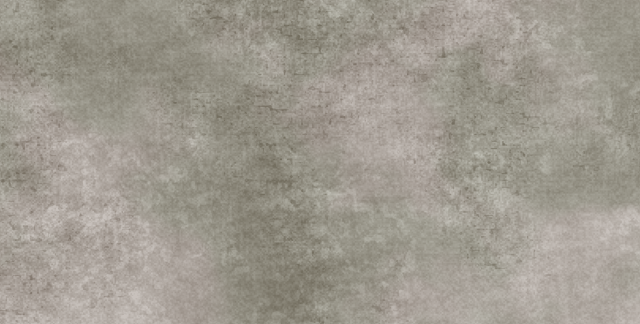
Reproduce this texture procedurally as a Shadertoy shader.

```glsl
// Weathered concrete slab: broad warm and greenish grey clouds carrying
// mottled stains, pale worn crust, small dark pits and a fine sandy grain.
// Every layer is value noise at its own scale, summed into one tone ramp.

const vec3 SHADOW_GREY = vec3(0.56, 0.53, 0.49);
const vec3 PALE_GREY   = vec3(0.71, 0.69, 0.66);
const vec3 MOSS_TINT   = vec3(-0.014, 0.001, -0.010);
const vec3 ROSE_TINT   = vec3(0.005, -0.004, 0.001);

float hash(vec2 p) {
    return fract(sin(dot(p, vec2(127.1, 311.7))) * 43758.5453);
}

float noise(vec2 p) {
    vec2 cell = floor(p);
    vec2 f = fract(p);
    f = f * f * (3.0 - 2.0 * f);
    float low  = mix(hash(cell), hash(cell + vec2(1.0, 0.0)), f.x);
    float high = mix(hash(cell + vec2(0.0, 1.0)), hash(cell + vec2(1.0, 1.0)), f.x);
    return mix(low, high, f.y);
}

// Sum of octaves, each turned to hide the lattice; result lies in 0..1.
float fbm(vec2 p, int octaves, float gain) {
    const mat2 TURN = mat2(0.8, 0.6, -0.6, 0.8);
    float sum = 0.0;
    float total = 0.0;
    float amplitude = 1.0;
    for (int i = 0; i < octaves; i++) {
        sum += amplitude * noise(p);
        total += amplitude;
        amplitude *= gain;
        p = TURN * p * 2.03 + vec2(17.3, 9.1);
    }
    return sum / total;
}

// Broad stains, bent by a second noise and slightly wider than tall.
float clouds(vec2 p) {
    vec2 bend = vec2(fbm(p * 3.0 + 4.7, 3, 0.5), fbm(p * 3.0 + 31.2, 3, 0.5)) - 0.5;
    return fbm((p + 0.28 * bend) * vec2(2.3, 2.9) + vec2(5.2, 1.3), 5, 0.5) - 0.5;
}

// Darker band left of the centre, lighter towards the lower right.
float slabShade(vec2 p, float aspect) {
    float x = p.x / aspect;
    float band = exp(-pow((x - 0.43) / 0.17, 2.0));
    float glow = smoothstep(0.45, 0.85, x) * smoothstep(0.75, 0.2, p.y);
    return 0.38 * glow - 0.40 * band;
}

// Small spots where noise of the given scale passes a threshold.
float spots(vec2 p, float scale, float threshold) {
    return smoothstep(threshold, threshold + 0.16, noise(p * scale));
}

void mainImage(out vec4 fragColor, in vec2 fragCoord) {
    vec2 p = fragCoord / iResolution.y;
    float aspect = iResolution.x / iResolution.y;

    // Worn zones hold more pits and crust than the smooth ones.
    float wear = smoothstep(0.40, 0.62, fbm(p * 3.4 + 52.0, 4, 0.55));
    float crustZone = smoothstep(0.44, 0.62, fbm(p * 4.2 + 83.0, 4, 0.55));

    // Large and middle scales
    float cloud = clouds(p);
    float tone = 0.62 + 1.75 * cloud + slabShade(p, aspect);
    tone += (0.75 + 0.6 * wear) * (fbm(p * 13.0 + 7.0, 4, 0.65) - 0.5);

    // Faint trowel streaks, nearly level
    vec2 streakPos = vec2(p.x + 0.15 * p.y, p.y - 0.12 * p.x);
    tone += 0.22 * (noise(streakPos * vec2(9.0, 58.0)) - 0.5);

    // Pale crust and dark pits
    float crust = smoothstep(0.50, 0.68, fbm(p * 42.0 + 21.0, 3, 0.6));
    tone += 0.36 * crust * crustZone;
    tone -= 0.55 * spots(p + 3.1, 92.0, 0.76) * (0.15 + 0.85 * wear);
    tone -= 0.50 * spots(p + 8.4, 44.0, 0.83) * wear;

    // Sandy grain
    float grain = noise(p * 205.0 + 11.0) - 0.5;
    float coarseGrain = noise(p * 118.0 + 37.0) - 0.5;
    tone += (0.42 + 0.25 * wear) * grain + 0.28 * coarseGrain;

    // Tone ramp, with moss in the darker stains and rose elsewhere
    vec3 color = mix(SHADOW_GREY, PALE_GREY, clamp(tone, -0.6, 1.45));
    float moss = smoothstep(0.05, -0.16, cloud + 0.25 * slabShade(p, aspect));
    color += mix(ROSE_TINT, MOSS_TINT, moss);

    fragColor = vec4(color, 1.0);
}
```
